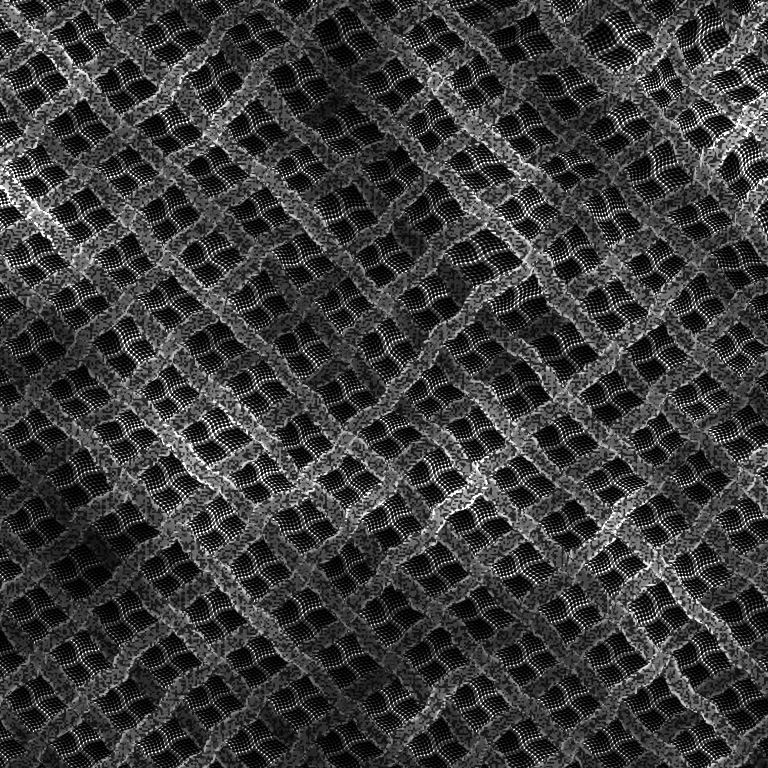
Write a WebGL 2 fragment shader that draws this pattern.

```glsl
#version 300 es
precision highp float;
// Crumpled wire gauze: a diagonal lattice of speckled folds over fine rotated mesh.

#define CELLS 8.65           // diamonds across and down
#define MESH 17.5            // wires per diamond side
#define WIRE 0.2             // half width of a wire, in wire spacings
#define FOLD 0.15            // half width of a fold, in diamond sides
#define TILT -0.10           // turn of the mesh against the folds, radians
#define BLOCK 0.40           // mesh block size, in diamond sides
#define GRAIN 420.0          // speckles across the canvas
#define CRUMPLE 0.26         // large-scale bending of the lattice
#define TWIST vec2(0.09, 0.18) // clockwise lean of falling and rising folds
#define LATTICE_SHIFT vec2(0.63, 0.18)

uniform vec2 u_resolution;
out vec4 outColor;

float hash(vec2 p) {
    return fract(sin(dot(p, vec2(127.1, 311.7))) * 43758.5453);
}

float noise(vec2 p) {
    vec2 i = floor(p), f = fract(p);
    f = f * f * (3.0 - 2.0 * f);
    return mix(mix(hash(i), hash(i + vec2(1, 0)), f.x),
               mix(hash(i + vec2(0, 1)), hash(i + vec2(1, 1)), f.x), f.y);
}

// Uneven light: soft clouds plus highlights and shadows (x, y, strength).
float lighting(vec2 uv) {
    const vec3 glow[8] = vec3[8](vec3(0.02, 0.74, 1.1), vec3(0.92, 0.87, 1.2),
                                 vec3(0.25, 0.41, 0.6), vec3(0.60, 0.38, 0.5),
                                 vec3(0.03, 0.97, 0.6), vec3(0.46, 0.84, -0.4),
                                 vec3(0.15, 0.30, -0.35), vec3(0.68, 0.80, 0.5));
    float light = 0.36 + 0.45 * noise(uv * vec2(6.0, 5.0) + 3.7)
                + 0.5 * noise(uv * 11.0 + 17.0);
    for (int i = 0; i < 8; i++) {
        vec2 d = uv - glow[i].xy;
        vec2 along = vec2(d.x + d.y, d.x - d.y) * vec2(8.0, 5.5);
        light += glow[i].z * exp(-dot(along, along));
    }
    return max(light, 0.22);
}

// Smooth sawtooth: climbs between whole numbers and drops back across them.
vec2 sawtooth(vec2 x) {
    vec2 t = x - round(x);
    return t - sign(t) * 0.5 * smoothstep(0.0, 0.2, abs(t));
}

// Lattice coordinates: whole numbers lie on the folds.
vec2 lattice(vec2 uv) {
    vec2 q = CELLS * vec2(uv.x + uv.y, uv.x - uv.y) - LATTICE_SHIFT;
    vec2 bend = vec2(noise(uv * 12.0), noise(uv * 12.0 + 40.0)) - 0.5;
    q += CRUMPLE * (0.4 + 1.4 * uv.x * uv.y) * bend;
    return q + TWIST * vec2(1, -1) * sawtooth(q.yx);
}

float wire(float x, float softness) {
    return 1.0 - smoothstep(WIRE - softness, WIRE + softness, abs(fract(x) - 0.5));
}

// Fine wires in shaded blocks, with a bright crease between blocks.
float gauze(vec2 local, vec2 cell, float pixel) {
    float c = cos(TILT), s = sin(TILT);
    vec2 m = vec2(c * local.y + s * local.x, c * local.x - s * local.y);
    m += 0.028 * sin(13.0 * m.yx + vec2(0.0, 1.2));

    float softness = 0.5 * pixel * MESH;
    float wx = wire(m.x * MESH, softness), wy = wire(m.y * MESH, softness);
    float weave = 0.25 * max(wx, wy) + 0.9 * wx * wy;

    vec2 f = fract(m / BLOCK);
    float blockTone = 0.5 + 0.9 * hash(floor(m / BLOCK) + cell * 3.0);
    float shade = blockTone * (0.12 + 0.95 * pow(max(f.x, 1.0 - f.y), 3.0));
    vec2 toCrease = abs(m - BLOCK * round(m / BLOCK));
    float crease = exp(-pow(min(toCrease.x, toCrease.y) / 0.022, 2.0));
    return weave * shade + 0.36 * crease * (0.45 + weave);
}

// One family of folds; returns tone and coverage.
vec2 fold(float across, float along, vec2 uv, float pixel) {
    float id = round(across);
    float offset = abs(across - id);
    float ragged = noise(vec2(along * 8.0, id * 9.0 + sign(across - id) * 3.0));
    float width = FOLD + 0.07 * (ragged - 0.5);
    float cover = 1.0 - smoothstep(width - pixel, width + pixel, offset);

    float speckle = smoothstep(0.22, 0.68, noise(uv * GRAIN + id * 5.3));
    float rim = exp(-pow((offset - width + 0.025) / 0.03, 2.0));
    float wear = mix(0.4, 1.35, noise(vec2(along * 0.7, id * 7.1)));
    float tone = wear * (0.12 + 0.31 * speckle + rim * (0.06 + 0.3 * speckle));
    return vec2(tone, cover);
}

void main() {
    vec2 uv = gl_FragCoord.xy / u_resolution;
    float pixel = 1.4142 * CELLS / u_resolution.y;
    vec2 q = lattice(uv);

    float tone = gauze(fract(q) - 0.5, floor(q), pixel);
    vec2 falling = fold(q.x, q.y, uv, pixel);
    vec2 rising = fold(q.y, q.x + 31.0, uv + 0.37, pixel);
    tone = mix(tone, falling.x, falling.y);
    tone = mix(tone, max(rising.x, falling.x * falling.y), rising.y);

    tone = clamp(tone * lighting(uv), 0.0, 1.0);
    outColor = vec4(vec3(tone), 1.0);
}
```
